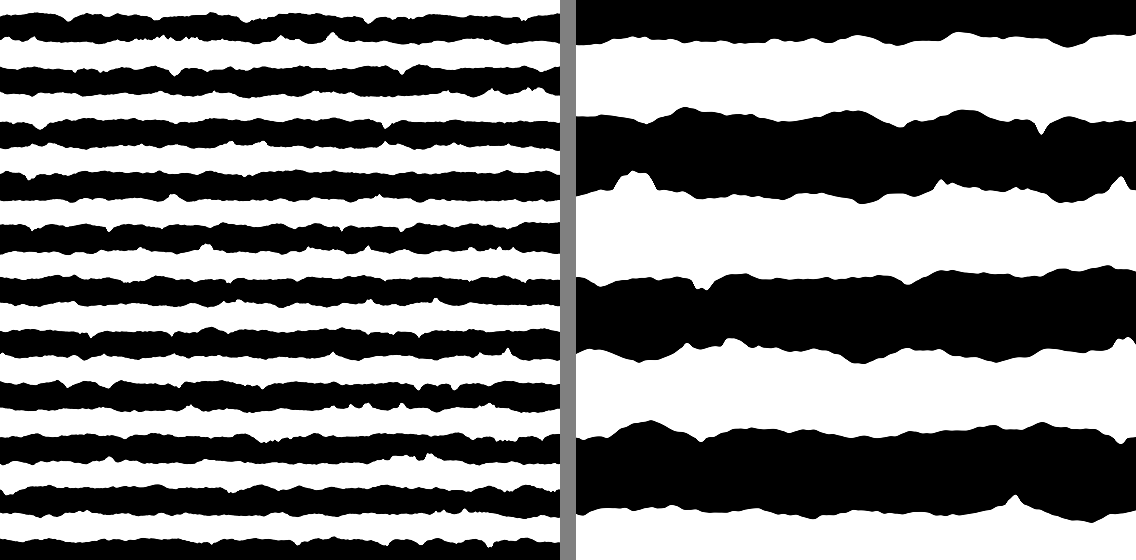
Left, the full canvas; right, a detail of the centre.
Write a Shadertoy shader that draws this pattern.

```glsl
// Horizontal black bands on white with ragged, torn-looking borders.
// Each band is a repeated distance to a centre line; every border gets its
// own fractal 1D noise, skewed so that notches bite deeper than bumps rise.

const float BANDS = 10.667;       // band periods per canvas height
const float FIRST_CENTRE = 0.118; // centre of the lowest band, in periods
const float HALF_WIDTH = 0.249;   // half the band thickness, in periods
const float ROUGHNESS = 0.052;    // border wobble, in periods
const float NOTCH_DEPTH = 0.11;   // extra depth of the strongest bites
const float GRAIN = 32.0;         // coarsest noise cells per canvas height

const vec3 INK = vec3(0.0);
const vec3 PAPER = vec3(1.0);

// Signed random value in -1..1 for a cell on a given border
float hash(float cell, float seed) {
    vec2 p = fract(vec2(cell, seed) * vec2(0.1031, 0.1137));
    p += dot(p, p.yx + 33.33);
    return 2.0 * fract((p.x + p.y) * p.x * 7.31) - 1.0;
}

// Smooth 1D value noise
float noise(float x, float seed) {
    float cell = floor(x);
    float t = smoothstep(0.0, 1.0, x - cell);
    return mix(hash(cell, seed), hash(cell + 1.0, seed), t);
}

// Sum of octaves, each finer and weaker
float fractalNoise(float x, float seed) {
    float sum = 0.0;
    float weight = 1.0;
    for (int octave = 0; octave < 4; octave++) {
        sum += weight * noise(x, seed);
        x = x * 2.03 + 17.3;
        seed += 61.0;
        weight *= 0.5;
    }
    return sum;
}

// Outward shift of a border, with deeper bites where the noise is low
float borderShift(float x, float seed) {
    float n = fractalNoise(x * GRAIN, seed);
    return ROUGHNESS * n - NOTCH_DEPTH * max(-n - 0.75, 0.0);
}

// Signed distance to the nearest band, in periods
float bandDistance(vec2 uv) {
    float row = uv.y * BANDS - FIRST_CENTRE;
    float band = floor(row + 0.5);
    float offset = row - band;
    float border = 2.0 * band + step(0.0, offset);
    return abs(offset) - HALF_WIDTH - borderShift(uv.x, border + 5.0);
}

void mainImage(out vec4 fragColor, in vec2 fragCoord) {
    vec2 uv = fragCoord / iResolution.y;
    float blur = 0.5 * BANDS / iResolution.y;
    float paper = smoothstep(-blur, blur, bandDistance(uv));
    fragColor = vec4(mix(INK, PAPER, paper), 1.0);
}
```
